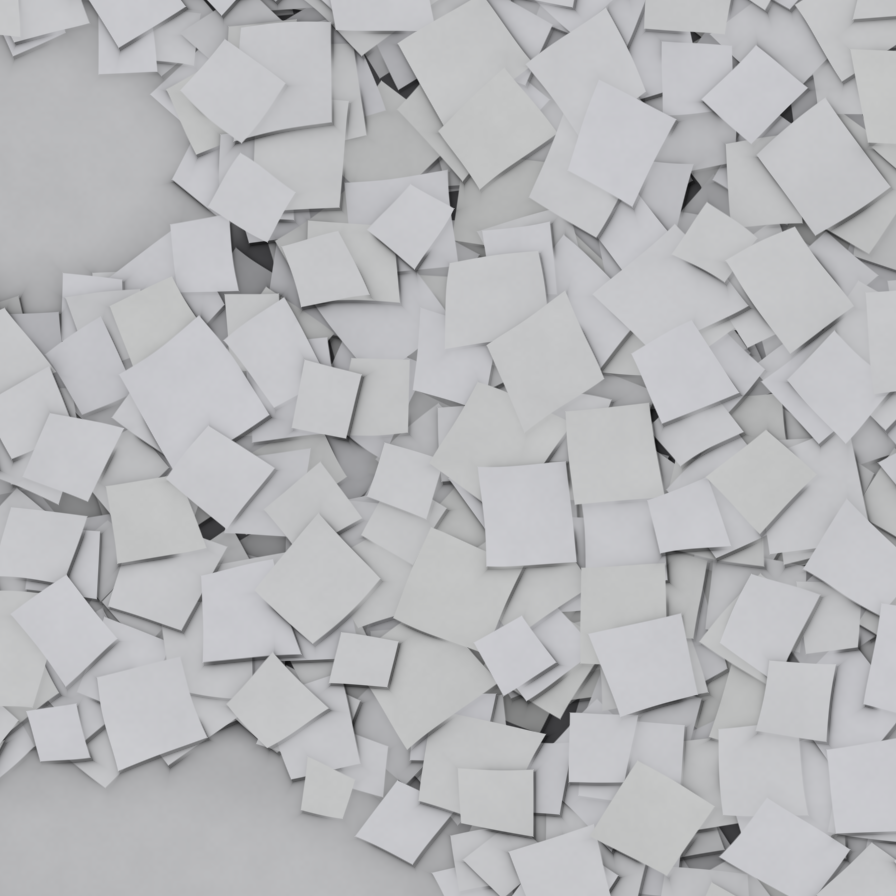
Write a Shadertoy shader that draws this texture.

```glsl
const int LAYERS = 7;
const float CELL = 0.118;
const vec3 GAP = vec3(0.27, 0.27, 0.28);
const vec3 TABLE = vec3(0.735, 0.737, 0.745);
const vec3 COOL_PAPER = vec3(0.785, 0.787, 0.805);
const vec3 WARM_PAPER = vec3(0.762, 0.766, 0.765);
const vec2 SHADOW_SHIFT = vec2(0.0022, -0.0030);

float hash(vec2 p) {
    return fract(sin(dot(p, vec2(127.1, 311.7))) * 43758.5453);
}

vec2 hash2(vec2 p) {
    return vec2(hash(p), hash(p + 41.7));
}

float noise(vec2 p) {
    vec2 i = floor(p), f = fract(p);
    f = f * f * (3.0 - 2.0 * f);
    return mix(mix(hash(i), hash(i + vec2(1, 0)), f.x),
               mix(hash(i + vec2(0, 1)), hash(i + vec2(1, 1)), f.x), f.y);
}

mat2 rotation(float angle) {
    float c = cos(angle), s = sin(angle);
    return mat2(c, s, -s, c);
}

// Distance to the two bare patches of table; positive inside the pile
float pileDistance(vec2 p) {
    float upper = length((p - vec2(0.03, 0.82)) * vec2(1.0, 1.3)) - 0.17;
    float lower = length((p - vec2(0.12, -0.10)) * vec2(0.6, 1.0)) - 0.23;
    return min(upper, lower);
}

// Four uneven cuts around the centre: x is the scrap, y its shifted shadow
vec2 scrapDistance(vec2 p, float size, float angle, vec2 seed) {
    vec2 d = vec2(-1.0);
    for (int k = 0; k < 4; k++) {
        vec2 r = hash2(seed + float(k) * 7.3);
        float a = angle + float(k) * 1.5708 + (r.x - 0.5) * 0.30;
        vec2 normal = vec2(cos(a), sin(a));
        float reach = size * mix(0.72, 1.18, r.y);
        d = max(d, vec2(dot(p, normal), dot(p - SHADOW_SHIFT, normal)) - reach);
    }
    return d;
}

vec3 paperColor(vec2 p, vec2 seed, float depth) {
    vec3 paper = mix(COOL_PAPER, WARM_PAPER, pow(hash(seed + 3.1), 1.3));
    vec2 tilt = hash2(seed + 8.9) - 0.5;
    float bend = dot(p, tilt) * 0.45;
    return paper * (1.0 + bend - 0.28 * depth * depth);
}

// Soft falloff and a broken dark contact line below the scrap
float shadowAmount(float d, float breakup, float strength) {
    float outside = max(d, 0.0);
    float soft = 0.20 * exp(-outside / 0.0065);
    float contact = 0.38 * exp(-outside / 0.0017);
    return strength * (soft * mix(0.4, 1.0, breakup) + contact * breakup);
}

vec3 addScraps(vec3 color, vec2 p, float layer, float edge) {
    float level = layer / float(LAYERS - 1);
    mat2 turn = rotation(layer * 1.13 + 0.4);
    vec2 offset = hash2(vec2(layer, 5.2));
    vec2 cell = floor(turn * p / CELL + offset);
    vec2 warp = vec2(noise(p * 11.0 + layer * 9.1), noise(p * 11.0 - layer * 6.7)) - 0.5;
    vec2 bent = p + warp * 0.011;
    float breakup = smoothstep(0.32, 0.72, noise(p * 23.0 + layer * 13.0));

    for (int y = -1; y <= 1; y++)
    for (int x = -1; x <= 1; x++) {
        vec2 id = cell + vec2(x, y);
        vec2 seed = id + layer * 17.3;
        vec2 jitter = (hash2(seed) - 0.5) * 0.55;
        vec2 center = ((id + 0.5 + jitter - offset) * CELL) * turn;
        float inside = pileDistance(center);
        float margin = 0.022 + 0.035 * hash(seed + 2.6);
        if (inside < margin || hash(seed + 6.4) > 0.87) continue;

        float size = mix(0.037, 0.060, hash(seed + 1.7));
        size *= mix(0.68, 1.0, smoothstep(0.03, 0.12, inside));
        vec2 local = bent - center;
        vec2 d = scrapDistance(local, size, hash(seed + 9.4) * 6.2832, seed);
        float strength = mix(0.55, 1.0, hash(seed + 4.8));
        color *= 1.0 - shadowAmount(d.y, breakup, strength);

        float depth = (1.0 - level) * smoothstep(0.03, 0.14, inside);
        vec3 paper = paperColor(local, seed, depth);
        color = mix(color, paper, smoothstep(edge, -edge, d.x));
    }
    return color;
}

void mainImage(out vec4 fragColor, in vec2 fragCoord) {
    vec2 p = fragCoord / iResolution.y;
    float edge = max(0.0011, 0.75 / iResolution.y);

    // Shaded table, turning into dark gaps under the pile
    float pile = pileDistance(p);
    vec3 table = TABLE * (1.0 + 0.05 * (noise(p * 3.0) - 0.5));
    table *= 1.0 - 0.07 * smoothstep(-0.05, 0.03, pile);
    vec3 color = mix(table, GAP, smoothstep(0.045, 0.11, pile));

    // Scraps stacked from the bottom up
    for (int i = 0; i < LAYERS; i++) {
        color = addScraps(color, p, float(i), edge);
    }

    // Faint paper mottling
    color += 0.012 * (noise(p * 45.0) - 0.5) + 0.008 * (noise(p * 190.0) - 0.5);
    fragColor = vec4(clamp(color, 0.0, 1.0), 1.0);
}
```
